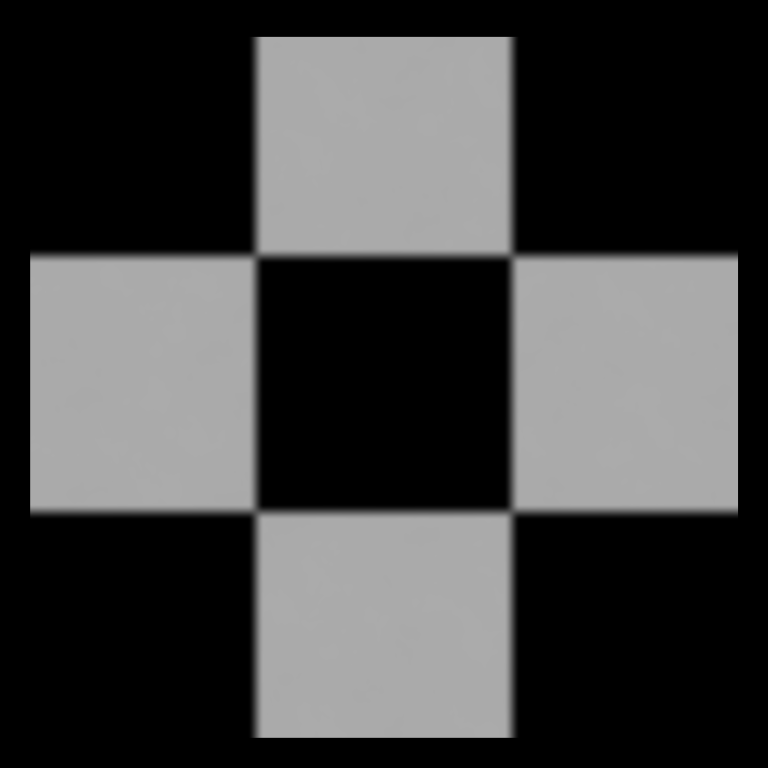
A Shadertoy shader for this background:

```glsl
// Soft-edged middle third of one axis
float middleBand(float t) {
    return smoothstep(-0.0105, 0.0105, 1.0 / 6.0 - abs(t - 0.5));
}

// Crisp rectangle, one pixel of smoothing
float frameMask(vec2 uv, vec2 low, vec2 high, vec2 pixel) {
    vec2 inside = clamp(min(uv - low, high - uv) / pixel + 0.5, 0.0, 1.0);
    return inside.x * inside.y;
}

// Faint grain from layered sines
float paperGrain(vec2 p) {
    float sum = 0.0;
    float weight = 0.5;
    for (int i = 0; i < 4; i++) {
        sum += weight * sin(p.x + 1.7 * sin(p.y)) * sin(p.y + 1.3 * sin(p.x));
        p = mat2(1.5, 1.1, -1.1, 1.5) * p + 2.4;
        weight *= 0.6;
    }
    return sum;
}

void mainImage(out vec4 fragColor, in vec2 fragCoord) {
    vec2 uv = fragCoord / iResolution.xy;

    // Crossing bands cancel, leaving four squares around a dark center
    float column = middleBand(uv.x);
    float row = middleBand(uv.y);
    float checker = column + row - 2.0 * column * row;

    float gray = 0.667 + 0.004 * paperGrain(uv * 30.0);
    float frame = frameMask(uv, vec2(0.0393, 0.0393), vec2(0.961, 0.952), 1.0 / iResolution.xy);

    fragColor = vec4(vec3(gray * checker * frame), 1.0);
}
```
